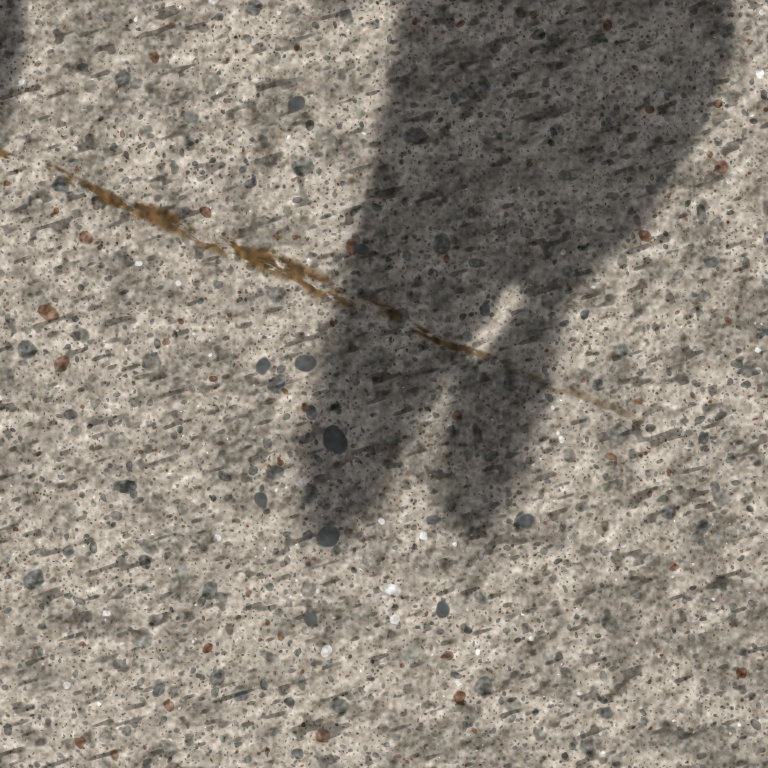
This texture is drawn by a Shadertoy shader. Its source:

```glsl
const vec3 SAND_DARK = vec3(0.53, 0.50, 0.455);
const vec3 SAND_LIGHT = vec3(0.75, 0.708, 0.65);
const vec3 STONE_DARK = vec3(0.32, 0.33, 0.325);
const vec3 STONE_PALE = vec3(0.64, 0.61, 0.55);
const vec3 STONE_RUST = vec3(0.43, 0.31, 0.24);
const vec3 MOSS = vec3(0.34, 0.25, 0.14);
const vec3 SHADE_TINT = vec3(0.505, 0.512, 0.53);
const float CRACK_START = 0.803;
const float CRACK_SLOPE = 0.42;
const float RELIEF = 0.42;
const float GRAIN = 0.17;
const int STONE_LAYERS = 5;

// Shadow outline, starting at the upper left and running down both limbs
const int OUTLINE_COUNT = 20;
const vec2 OUTLINE[20] = vec2[20](
    vec2(0.536, 1.05), vec2(0.501, 0.883), vec2(0.479, 0.766), vec2(0.449, 0.642),
    vec2(0.414, 0.518), vec2(0.389, 0.414), vec2(0.391, 0.310), vec2(0.449, 0.292),
    vec2(0.488, 0.342), vec2(0.582, 0.499), vec2(0.568, 0.414), vec2(0.573, 0.323),
    vec2(0.638, 0.303), vec2(0.677, 0.362), vec2(0.716, 0.479), vec2(0.742, 0.616),
    vec2(0.833, 0.694), vec2(0.905, 0.818), vec2(0.948, 0.909), vec2(0.961, 1.05));

// Prominent dark stones: centre and radius
const vec3 LANDMARKS[10] = vec3[10](
    vec3(0.398, 0.527, 0.013), vec3(0.437, 0.427, 0.019), vec3(0.428, 0.302, 0.017),
    vec3(0.404, 0.193, 0.011), vec3(0.342, 0.524, 0.012), vec3(0.472, 0.675, 0.010),
    vec3(0.576, 0.207, 0.012), vec3(0.685, 0.322, 0.012), vec3(0.339, 0.349, 0.011),
    vec3(0.387, 0.865, 0.012));

float hash(vec2 p) {
    vec3 q = fract(p.xyx * 0.1031);
    q += dot(q, q.yzx + 33.33);
    return fract((q.x + q.y) * q.z);
}

float noise(vec2 p) {
    vec2 i = floor(p), f = fract(p);
    f = f * f * (3.0 - 2.0 * f);
    return mix(mix(hash(i), hash(i + vec2(1, 0)), f.x),
               mix(hash(i + vec2(0, 1)), hash(i + vec2(1, 1)), f.x), f.y);
}

mat2 rotation(float a) {
    return mat2(cos(a), sin(a), -sin(a), cos(a));
}

float fbm(vec2 p) {
    float sum = 0.0, amp = 0.5;
    for (int i = 0; i < 4; i++) {
        sum += amp * noise(p);
        p = rotation(0.6) * p * 2.03 + 17.0;
        amp *= 0.5;
    }
    return sum;
}

float segmentDistance(vec2 p, vec2 a, vec2 b) {
    vec2 pa = p - a, ba = b - a;
    return length(pa - ba * clamp(dot(pa, ba) / dot(ba, ba), 0.0, 1.0));
}

float outlineDistance(vec2 p) {
    float d = 10.0, side = 1.0;
    for (int i = 0; i < OUTLINE_COUNT; i++) {
        vec2 a = OUTLINE[i], b = OUTLINE[(i + 1) % OUTLINE_COUNT];
        d = min(d, segmentDistance(p, a, b));
        if ((a.y > p.y) != (b.y > p.y) &&
            p.x < a.x + (b.x - a.x) * (p.y - a.y) / (b.y - a.y)) side = -side;
    }
    return side * d;
}

float shadowMask(vec2 p) {
    vec2 q = p + 0.007 * (vec2(noise(p * 55.0), noise(p * 55.0 + 40.0)) - 0.5);
    float blur = mix(0.028, 0.014, smoothstep(0.3, 0.9, p.y));
    float body = 1.0 - smoothstep(-blur, blur, outlineDistance(q));
    float slit = segmentDistance(q, vec2(0.622, 0.544), vec2(0.668, 0.611));
    body *= smoothstep(0.003, 0.022, slit);
    float corner = 1.0 - smoothstep(0.7, 1.3, length((q - vec2(-0.005, 1.0)) / vec2(0.038, 0.16)));
    float topEdge = 0.6 * (1.0 - smoothstep(0.5, 1.3, length((q - vec2(0.445, 1.01)) / vec2(0.045, 0.025))));
    return max(body, max(corner, topEdge));
}

// Scattered stones, one per grid cell, at several sizes
vec3 addStones(vec3 ground, vec2 p) {
    for (int i = STONE_LAYERS - 1; i >= 0; i--) {
        float layer = float(i), scale = 19.0 * pow(1.7, layer);
        vec2 g = rotation(0.5 + layer * 0.9) * p * scale + 50.0 + layer * 31.0;
        vec2 id = floor(g);
        float pick = hash(id), tone = hash(id + 7.3), size = mix(0.12, 0.29, hash(id + 3.7));
        vec2 q = fract(g) - 0.5 - 0.3 * (vec2(hash(id + 1.9), hash(id + 5.1)) - 0.5);
        q = rotation(tone * 40.0) * q;
        q.y *= 1.0 + 0.8 * hash(id + 9.4);
        float d = length(q) - size + 0.16 * (noise(g * 4.0) - 0.5);
        float soft = max(0.04, scale / iResolution.y);
        float cover = (1.0 - smoothstep(-soft, soft, d)) * step(pick, 0.34 + 0.05 * layer);
        vec3 stone = mix(STONE_DARK, STONE_PALE, tone);
        stone = mix(stone, STONE_RUST, step(0.94, hash(id + 12.6)));
        stone = mix(stone, vec3(0.9), step(0.985, hash(id + 21.0)));
        stone *= 0.9 + 0.25 * noise(p * 170.0);
        ground = mix(ground, stone, cover * 0.78);
    }
    return ground;
}

void mainImage(out vec4 fragColor, in vec2 fragCoord) {
    vec2 p = fragCoord / iResolution.y;
    float shade = shadowMask(p);

    // Rough cement with slanted light and short dark pits
    vec3 color = mix(SAND_DARK, SAND_LIGHT, smoothstep(0.15, 0.65, fbm(p * 26.0)));
    color = addStones(color, p);
    color += RELIEF * (fbm(p * 75.0) - fbm(p * 75.0 + vec2(-0.25, 0.4)));
    color += GRAIN * (noise(p * 230.0) - 0.5);
    float pits = smoothstep(0.68, 0.9, noise(rotation(-0.3) * p * vec2(65.0, 125.0)));
    color *= 1.0 - 0.35 * pits;

    for (int i = 0; i < 10; i++) {
        vec3 s = LANDMARKS[i];
        vec2 q = rotation(float(i) * 1.3) * (p - s.xy);
        float d = length(q * vec2(1.0, 1.3)) - s.z + 0.005 * (noise(p * 90.0) - 0.5);
        vec3 stone = STONE_DARK * (0.85 + 0.3 * noise(p * 150.0));
        color = mix(color, stone, 0.9 * (1.0 - smoothstep(-0.002, 0.002, d)));
    }

    // Broken mossy crack, fading towards the right
    float offset = p.y - CRACK_START + CRACK_SLOPE * p.x + 0.025 * (fbm(p * 14.0) - 0.47);
    float width = mix(0.006, 0.018, smoothstep(0.0, 0.3, p.x) * (1.0 - smoothstep(0.38, 0.6, p.x)));
    float strength = mix(1.0, 0.4, smoothstep(0.58, 0.68, p.x)) * (1.0 - smoothstep(0.8, 0.95, p.x));
    float crumbs = smoothstep(0.34, 0.56, fbm(rotation(0.4) * p * vec2(38.0, 85.0)));
    float crack = (1.0 - smoothstep(0.4 * width, 1.3 * width, abs(offset))) * crumbs * strength;
    color = mix(color, MOSS * (0.6 + 0.9 * noise(p * 130.0)), 0.85 * crack);

    color *= mix(vec3(1.0), SHADE_TINT, shade);
    fragColor = vec4(clamp(color, 0.0, 1.0), 1.0);
}
```
